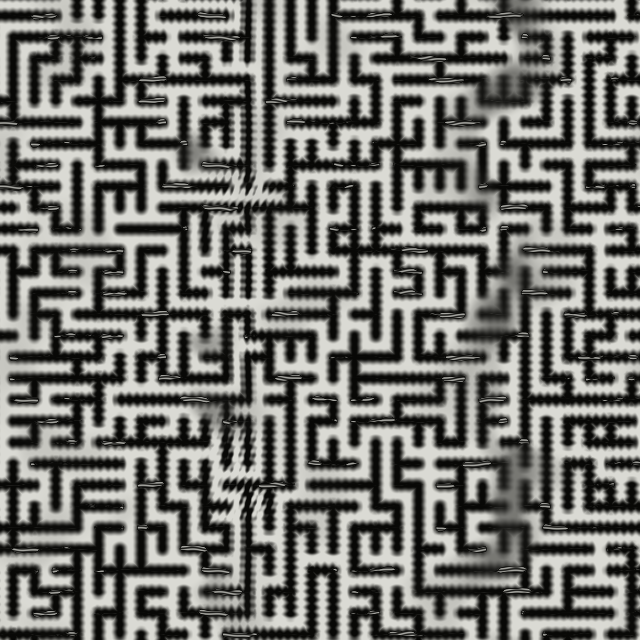
Reproduce this pattern procedurally as a Shadertoy shader.

```glsl
// Draws a soft black and white maze with rippled edges, hatched bands and grey slivers.

const float TAU = 6.28319;
const float CELLS = 30.0;                  // maze cells across the canvas
const vec2 GRID_SHIFT = vec2(0.62, 0.26);  // lattice offset in cells
const vec3 INK = vec3(0.03, 0.03, 0.022);
const vec3 PAPER = vec3(0.855, 0.855, 0.83);
const float EDGE_IN = 0.07;                // wall profile, in cells
const float EDGE_OUT = 0.43;
const float RIPPLE_FREQ = 2.7;             // beads per cell
const float RIPPLE_AMP = 0.05;
const float HATCH_AMP = 0.13;
const float SLIVER_HEIGHT = 0.16;
const float SEAM_X = 0.378;                // column of upright streaks
const float HATCH_X = 0.41;
const vec2 SMUDGE_X = vec2(0.29, 0.79);    // columns with dark smudges

float hash(vec2 p) {
    vec3 q = fract(p.xyx * vec3(0.1031, 0.1030, 0.0973));
    q += dot(q, q.yzx + 33.33);
    return fract((q.x + q.y) * q.z);
}

// Layered sines, roughly -1 to 1
float waves(vec2 p) {
    float sum = 0.0, gain = 0.55;
    for (int i = 0; i < 3; i++) {
        sum += gain * sin(p.x + 1.3 * sin(p.y));
        p = mat2(0.8, 0.6, -0.6, 0.8) * p * 1.7 + 2.3;
        gain *= 0.55;
    }
    return sum;
}

float band(float x, float center, float width) {
    float t = (x - center) / width;
    return exp(-t * t);
}

// Every lattice point grows one wall; short runs share their heading
vec2 wallDirection(vec2 v) {
    float lean = 0.53 + 0.28 * waves(v * 0.7)
               - 0.4 * band(v.x / CELLS, SEAM_X, 0.035);
    bool flat_ = hash(v + 11.0) < lean;
    vec2 run = flat_ ? vec2(floor(v.x / 4.0) + 90.0, v.y)
                     : vec2(v.x, floor(v.y / 4.0) + 170.0);
    float heading = hash(run) < 0.5 ? -1.0 : 1.0;
    return flat_ ? vec2(heading, 0.0) : vec2(0.0, heading);
}

// Distance to the nearest horizontal (x) and vertical (y) wall
vec2 wallDistances(vec2 p) {
    vec2 nearest = vec2(2.0);
    for (int j = -1; j <= 2; j++)
    for (int i = -1; i <= 2; i++) {
        vec2 v = floor(p) + vec2(i, j);
        vec2 dir = wallDirection(v);
        vec2 rel = p - v;
        float d = length(rel - dir * clamp(dot(rel, dir), 0.0, 1.0));
        if (dir.y == 0.0) nearest.x = min(nearest.x, d);
        else nearest.y = min(nearest.y, d);
    }
    return nearest;
}

void mainImage(out vec4 fragColor, in vec2 fragCoord) {
    vec2 uv = fragCoord / iResolution.xy;
    vec2 p = uv * CELLS - GRID_SHIFT;
    float pixel = CELLS / iResolution.y;

    // Beaded wall edges
    vec2 walls = wallDistances(p);
    float strength = RIPPLE_AMP * (0.6 + 0.5 * waves(p * 0.35 + 4.0));
    vec2 beads = sin(TAU * RIPPLE_FREQ * p + 0.6 * p.yx);
    vec2 rippled = walls + strength * beads;
    float d = min(rippled.x, rippled.y);

    // Slanted hatching and upright streaks
    float patches = smoothstep(0.0, 0.6, waves(p * vec2(0.25, 0.5) + 1.0));
    float hatch = band(uv.x, HATCH_X, 0.075) * patches;
    d += HATCH_AMP * hatch * sin(TAU * (2.8 * p.x - 1.3 * p.y));
    float seam = band(uv.x, SEAM_X, 0.03);
    d += 0.06 * seam * sin(TAU * RIPPLE_FREQ * p.x + sin(p.y));

    // Soft profile, blurred and darkened in the smudges
    float columns = band(uv.x, SMUDGE_X.x, 0.06) + band(uv.x, SMUDGE_X.y, 0.05);
    float smudge = smoothstep(0.1, 0.9, waves(p * 0.6 + 7.0)) * (0.2 + columns);
    smudge = clamp(smudge, 0.0, 1.0);
    float tone = smoothstep(EDGE_IN - 0.1 * smudge, EDGE_OUT + 0.1 * smudge, d);
    tone = mix(tone, 0.15, 0.55 * smudge);

    // Crisp grey slivers lying along horizontal walls
    float row = floor(p.y + 0.5);
    float dy = p.y - row;
    float phase = 40.0 * hash(vec2(row, 5.0));
    float swell = sin(0.9 * p.x + phase) + 0.5 * sin(2.3 * p.x + 2.0 * phase)
                + 0.2 * sin(8.0 * p.x + phase);
    float height = SLIVER_HEIGHT * smoothstep(0.3, 1.2, swell) - 0.02;
    float wobble = 0.05 * sin(2.1 * p.x + phase) + 0.02 * sin(7.0 * p.x);
    float sliver = max(abs(dy + wobble) - height, walls.x - 0.2);
    float streak = sin(42.0 * dy + 4.0 * sin(1.3 * p.x + phase) + sin(5.0 * p.x));
    float fill = 0.42 + 0.33 * streak;
    float rim = smoothstep(0.0, 0.05, abs(sliver + 0.01));
    tone = mix(tone, fill * rim, 1.0 - smoothstep(-pixel, pixel, sliver));

    fragColor = vec4(mix(INK, PAPER, clamp(tone, 0.0, 1.0)), 1.0);
}
```
